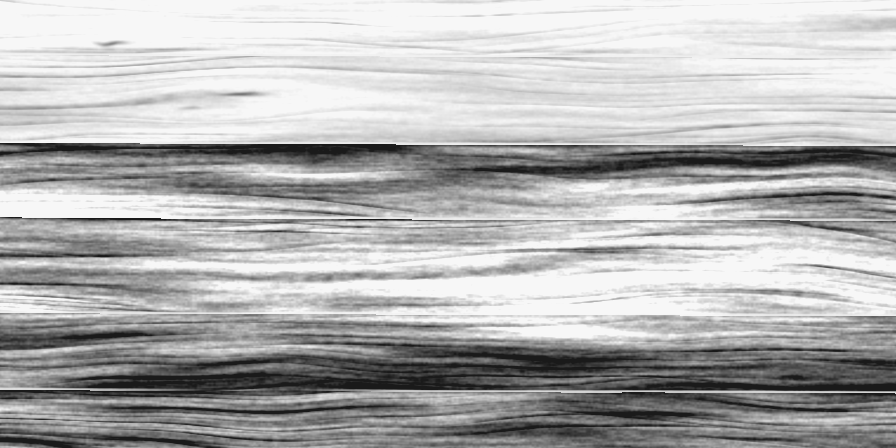
Write a WebGL 1 fragment shader that draws this texture.

```glsl
precision highp float;

// Six horizontal grey wood planks, bleached at the top and charred below.
// Each plank has its own tone ramp; stretched noise makes the streaks,
// warped bands make the growth rings, and scattered knots bend the grain.

uniform vec2 u_resolution;

float hash(vec2 p) {
    vec3 q = fract(p.xyx * vec3(0.1031, 0.1030, 0.0973));
    q += dot(q, q.yzx + 33.33);
    return fract((q.x + q.y) * q.z);
}

float noise(vec2 p) {
    vec2 cell = floor(p);
    vec2 f = fract(p);
    f = f * f * (3.0 - 2.0 * f);
    return mix(mix(hash(cell), hash(cell + vec2(1.0, 0.0)), f.x),
               mix(hash(cell + vec2(0.0, 1.0)), hash(cell + 1.0), f.x), f.y);
}

// Bottom edge, top edge, tone at the bottom, tone at the top
vec4 plankAt(float y) {
    if (y < 0.125) return vec4(0.0, 0.125, 0.54, 0.38);
    if (y < 0.297) return vec4(0.125, 0.297, 0.26, 0.76);
    if (y < 0.510) return vec4(0.297, 0.510, 0.91, 0.55);
    if (y < 0.677) return vec4(0.510, 0.677, 0.93, 0.40);
    if (y < 0.873) return vec4(0.677, 0.873, 0.88, 0.96);
    return vec4(0.873, 1.02, 0.97, 0.98);
}

// Thin dark growth rings, each with its own fading strength
float rings(vec2 p, float count, float bend, float width) {
    float r = p.y * count + bend * noise(vec2(p.x * 1.3, p.y * 9.0));
    float offset = fract(r) - 0.5;
    float line = smoothstep(-width, 0.0, offset)
               * (1.0 - smoothstep(0.0, width * 2.5, offset));
    return line * smoothstep(0.35, 0.85, noise(vec2(p.x * 2.2, floor(r) * 7.0 + 3.0)));
}

void main() {
    vec2 p = gl_FragCoord.xy / u_resolution.y;
    float pixel = 1.0 / u_resolution.y;

    // Planks tilt slightly and their edges waver
    float y = p.y + 0.004 * (p.x - 1.0) + 0.002 * (noise(vec2(p.x * 4.0, 5.0)) - 0.5);
    vec4 plank = plankAt(y);
    float across = (y - plank.x) / (plank.y - plank.x);
    float seed = plank.x * 70.0;

    // Slow waves in the grain
    vec2 grain = vec2(p.x + seed, y);
    grain.y += 0.050 * (noise(vec2(grain.x * 1.6, y * 5.0)) - 0.5)
             + 0.014 * (noise(vec2(grain.x * 5.0, y * 16.0)) - 0.5);

    // Knots part the grain and leave short dark flaws
    float flaw = 0.0;
    for (int i = 0; i < 9; i++) {
        float k = float(i);
        vec2 center = vec2(2.0 * fract(k * 0.618 + 0.27), fract(k * 0.371 + 0.79));
        vec2 d = (p - center) / vec2(0.16, 0.045);
        grain.y -= 0.024 * d.y * exp(-dot(d, d));
        vec2 e = (p - center + vec2(0.0, 0.008 * (noise(p * 30.0) - 0.5)))
               / vec2(0.015 + 0.04 * hash(vec2(k, 4.0)), 0.005);
        flaw += exp(-dot(e, e)) * (0.3 + 0.5 * hash(vec2(k, 9.0)));
    }

    // Broad tone, with darker and paler stretches along each plank
    float ramp = across + 0.30 * (noise(vec2(grain.x * 1.5, grain.y * 12.0)) - 0.5);
    float tone = mix(plank.z, plank.w, smoothstep(-0.05, 1.05, ramp));
    float bleached = smoothstep(0.66, 0.70, y);
    float contrast = mix(1.0, 0.28, bleached);

    // Streaks from coarse to fine
    float streak = 0.42 * noise(vec2(grain.x * 1.4, grain.y * 24.0))
                 + 0.34 * noise(vec2(grain.x * 2.8, grain.y * 58.0 + 11.0))
                 + 0.24 * noise(vec2(grain.x * 7.0, grain.y * 115.0 + 29.0));
    tone += 1.35 * contrast * (streak - 0.48);

    // Growth rings, wide and narrow
    float wear = mix(0.55, 1.0, noise(vec2(p.x * 45.0, y * 90.0)));
    tone -= mix(0.42, 0.26, bleached) * wear * rings(grain, 30.0, 2.4, 0.12);
    tone -= mix(0.26, 0.13, bleached) * wear * rings(grain + vec2(7.3, 0.4), 62.0, 3.2, 0.20);

    // Rough fibres and pores
    tone += 0.16 * contrast * (noise(vec2(p.x * 60.0, y * 210.0)) - 0.5);
    tone += 0.08 * contrast * (noise(p * 190.0) - 0.5);
    tone -= flaw * mix(0.3, 0.65, bleached);

    // Pale bevel above each joint and a thin shadow under it
    float above = y - plank.x;
    float below = plank.y - y;
    float bevel = 1.0 - smoothstep(0.005 - pixel, 0.005 + pixel, above);
    bevel *= step(0.01, plank.x) * smoothstep(0.15, 0.6, noise(vec2(p.x * 2.0 + seed, 2.0)) + 0.2);
    float shadow = 1.0 - smoothstep(0.0, 0.006 + pixel, below);
    tone -= 0.18 * shadow * contrast;
    tone = mix(tone, 0.94, 0.85 * bevel);

    gl_FragColor = vec4(vec3(clamp(tone, 0.10, 0.97)), 1.0);
}
```
